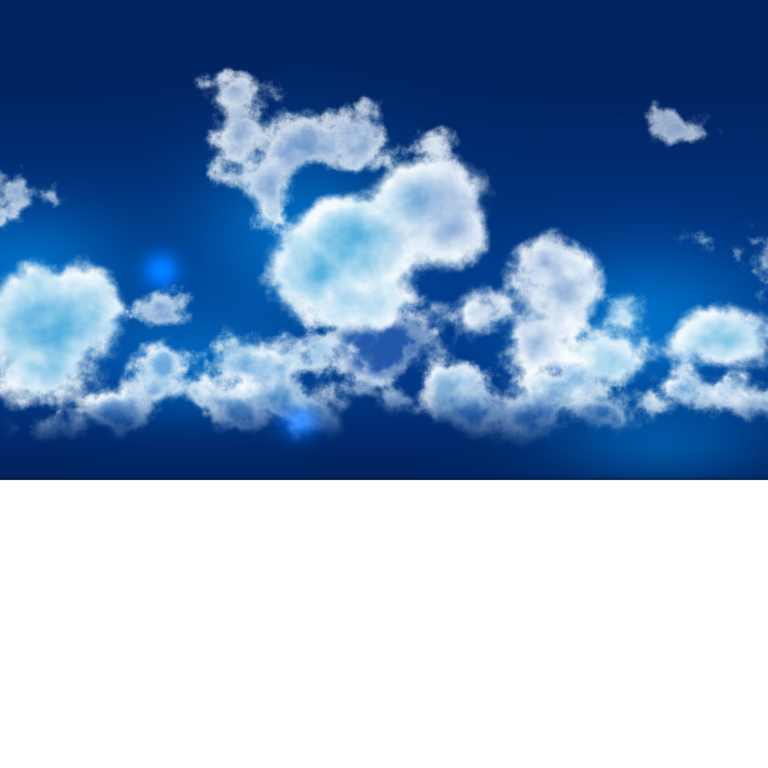
Reproduce this texture procedurally as a three.js fragment shader.

```glsl
// Bright cumulus clouds in a deep blue sky above a plain white lower panel.
// Each cloud is a smooth union of ellipses with fractal noise on its rim,
// shaded by depth and noise relief, then layered from back to front.
varying vec2 vUv;

const float HORIZON = 0.375;
const vec3 NAVY = vec3(0.005, 0.14, 0.38);
const vec3 AZURE = vec3(0.0, 0.48, 0.83);
const vec3 WHITE = vec3(0.97, 0.99, 1.0);

float hash(vec2 p) {
  return fract(sin(dot(p, vec2(127.1, 311.7))) * 43758.5453);
}

float noise(vec2 p) {
  vec2 i = floor(p), f = fract(p);
  f = f * f * (3.0 - 2.0 * f);
  return mix(mix(hash(i), hash(i + vec2(1, 0)), f.x),
             mix(hash(i + vec2(0, 1)), hash(i + vec2(1, 1)), f.x), f.y);
}

// Fractal noise centred on zero
float fbm(vec2 p) {
  float sum = 0.0, amp = 0.5;
  for (int i = 0; i < 6; i++) {
    sum += amp * (noise(p) - 0.5);
    p = mat2(1.6, 1.2, -1.2, 1.6) * p + 7.3;
    amp *= 0.53;
  }
  return sum;
}

// Adds an ellipse to a depth field that is positive inside
float puff(float depth, vec2 p, vec2 center, vec2 radius) {
  float e = (1.0 - length((p - center) / radius)) * min(radius.x, radius.y);
  float h = clamp(0.5 + (depth - e) / 0.036, 0.0, 1.0);
  return mix(e, depth, h) + 0.018 * h * (1.0 - h);
}

float glow(vec2 p, vec2 center, vec2 radius) {
  vec2 q = (p - center) / radius;
  return exp(-dot(q, q));
}

// Lays a cloud over the colour: white rim, tinted core, lit relief
vec3 paint(vec3 below, float depth, float relief, vec3 shade, float core, float opacity) {
  float shadow = smoothstep(0.008, core, depth) * 0.85 - relief;
  vec3 body = mix(WHITE, shade, clamp(shadow + 0.08, 0.0, 1.0));
  return mix(below, body, smoothstep(-0.004, 0.021, depth) * opacity);
}

vec3 sky(vec2 p) {
  vec3 col = mix(vec3(0.005, 0.22, 0.53), NAVY, smoothstep(0.58, 0.93, p.y));
  col = mix(NAVY, col, smoothstep(0.38, 0.53, p.y));
  float light = 0.8 * glow(p, vec2(0.03, 0.64), vec2(0.13, 0.09))
    + 0.75 * glow(p, vec2(0.39, 0.70), vec2(0.13, 0.11))
    + 0.8 * glow(p, vec2(0.84, 0.58), vec2(0.15, 0.09))
    + 0.6 * glow(p, vec2(0.25, 0.53), vec2(0.12, 0.07))
    + 0.5 * glow(p, vec2(0.86, 0.42), vec2(0.14, 0.05));
  col = mix(col, AZURE, min(light, 0.9));
  return col + vec3(0.0, 0.24, 0.5) * glow(p, vec2(0.21, 0.648), vec2(0.022));
}

vec3 clouds(vec3 col, vec2 p) {
  float n = fbm(p * 17.0);
  float relief = 1.1 * (n - fbm(p * 17.0 + vec2(-0.18, 0.3)));
  float rim = 0.065 * n + 0.022 * fbm(p * 65.0);
  vec3 blueGrey = vec3(0.47, 0.62, 0.82), aqua = vec3(0.36, 0.70, 0.88);

  // Small distant wisps
  float d = puff(-1.0, p, vec2(0.845, 0.832), vec2(0.065, 0.018));
  d = puff(d, p, vec2(0.02, 0.75), vec2(0.06, 0.023));
  d = puff(d, p, vec2(0.925, 0.69), vec2(0.025, 0.02));
  d = puff(d, p, vec2(0.985, 0.684), vec2(0.033, 0.02));
  d = puff(d, p, vec2(1.0, 0.643), vec2(0.02, 0.025));
  d = puff(d, p, vec2(0.205, 0.60), vec2(0.034, 0.026));
  col = paint(col, d + 1.4 * rim - 0.004, relief, blueGrey, 0.05, 0.75);

  // Upper ragged cloud
  d = puff(-1.0, p, vec2(0.31, 0.825), vec2(0.037, 0.052));
  d = puff(d, p, vec2(0.305, 0.885), vec2(0.027, 0.018));
  d = puff(d, p, vec2(0.35, 0.76), vec2(0.032, 0.048));
  d = puff(d, p, vec2(0.40, 0.81), vec2(0.065, 0.045));
  d = puff(d, p, vec2(0.47, 0.81), vec2(0.055, 0.05));
  d = puff(d, p, vec2(0.535, 0.805), vec2(0.04, 0.02));
  col = paint(col, d + 1.2 * rim, relief, blueGrey, 0.055, 0.88);

  // Hazy middle, tower on the right and its arm
  d = puff(-1.0, p, vec2(0.49, 0.545), vec2(0.085, 0.055));
  col = paint(col, d + rim, relief, vec3(0.18, 0.38, 0.70), 0.03, 0.75);
  d = puff(-1.0, p, vec2(0.71, 0.655), vec2(0.05, 0.043));
  d = puff(d, p, vec2(0.73, 0.62), vec2(0.053, 0.06));
  d = puff(d, p, vec2(0.70, 0.555), vec2(0.045, 0.053));
  d = puff(d, p, vec2(0.615, 0.592), vec2(0.065, 0.033));
  col = paint(col, d + 0.8 * rim, relief, blueGrey, 0.06, 0.97);

  // Great central cloud, darker on its right flank
  d = puff(-1.0, p, vec2(0.55, 0.735), vec2(0.08, 0.068));
  d = puff(d, p, vec2(0.59, 0.70), vec2(0.055, 0.056));
  d = puff(d, p, vec2(0.47, 0.69), vec2(0.094, 0.07));
  d = puff(d, p, vec2(0.415, 0.645), vec2(0.07, 0.062));
  d = puff(d, p, vec2(0.455, 0.605), vec2(0.085, 0.042));
  vec3 flank = mix(aqua, blueGrey, smoothstep(0.46, 0.60, p.x));
  col = paint(col, d + 0.7 * rim, relief, flank, 0.072, 0.98);

  // Left cloud and right bank
  d = puff(-1.0, p, vec2(0.06, 0.585), vec2(0.105, 0.083));
  d = puff(d, p, vec2(0.05, 0.52), vec2(0.095, 0.052));
  d = puff(d, p, vec2(0.815, 0.585), vec2(0.033, 0.034));
  d = puff(d, p, vec2(0.80, 0.535), vec2(0.06, 0.045));
  d = puff(d, p, vec2(0.945, 0.555), vec2(0.08, 0.042));
  col = paint(col, d + 0.75 * rim, relief, aqua, 0.075, 0.97);

  // Low bank, dissolving into the dark haze below
  d = puff(-1.0, p, vec2(0.215, 0.522), vec2(0.045, 0.04));
  d = puff(d, p, vec2(0.32, 0.525), vec2(0.07, 0.04));
  d = puff(d, p, vec2(0.41, 0.535), vec2(0.06, 0.037));
  for (int i = 0; i < 17; i++) {
    float k = float(i), h = hash(vec2(k, 3.0));
    d = puff(d, p, vec2(0.15 + 0.053 * k, 0.46 + 0.045 * h), vec2(0.05, 0.03));
  }
  d = puff(d, p, vec2(0.07, 0.44), vec2(0.06, 0.017));
  float height = smoothstep(0.41, 0.515, p.y);
  vec3 lowShade = mix(vec3(0.06, 0.24, 0.55), vec3(0.42, 0.66, 0.86), height);
  float haze = 1.0 - 0.6 * glow(p, vec2(0.48, 0.44), vec2(0.10, 0.05));
  return paint(col, d + rim, 1.3 * relief - 0.3 * (1.0 - height), lowShade, 0.04,
               haze * smoothstep(0.405, 0.49, p.y));
}

void main() {
  vec3 col = clouds(sky(vUv), vUv);
  col += vec3(0.0, 0.2, 0.42) * glow(vUv, vec2(0.39, 0.448), vec2(0.025, 0.02));
  col *= mix(0.7, 1.0, smoothstep(HORIZON, HORIZON + 0.006, vUv.y));
  float panel = 1.0 - smoothstep(HORIZON - 0.001, HORIZON + 0.001, vUv.y);
  gl_FragColor = vec4(mix(clamp(col, 0.0, 1.0), vec3(1.0), panel), 1.0);
}
```
